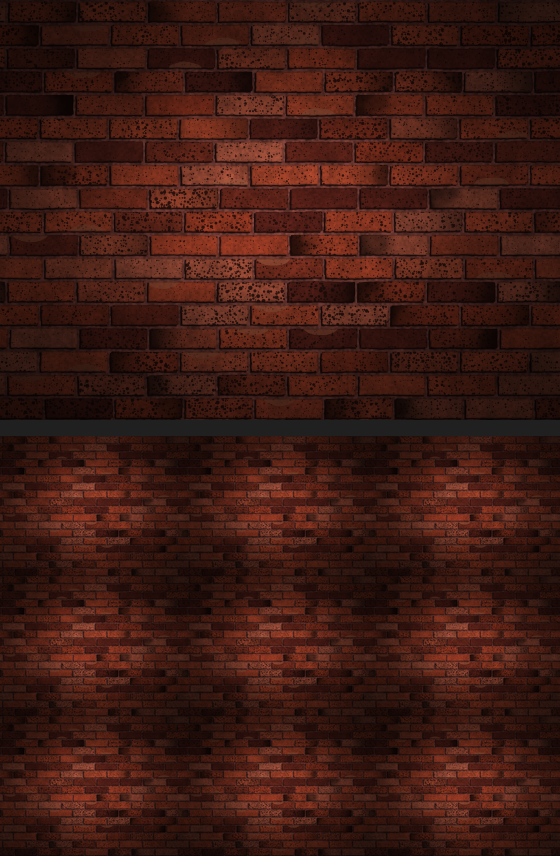
Top, the tile; bottom, the same tile 3 across and 3 down.
Give the GLSL for this texture, as a Shadertoy shader.

```glsl
// Dark red brick wall in running bond, speckled and scorched, lit softly in the middle.

vec2 hash2(vec2 p) {
    vec3 q = fract(p.xyx * vec3(0.1031, 0.1030, 0.0973));
    q += dot(q, q.yzx + 33.33);
    return fract((q.xx + q.yz) * q.zy);
}

// Value noise that wraps after the given number of cells.
float noise(vec2 uv, vec2 cells) {
    vec2 p = uv * cells, i = floor(p), f = fract(p);
    f = f * f * (3.0 - 2.0 * f);
    vec2 a = mod(i, cells), b = mod(i + 1.0, cells);
    float low = mix(hash2(a + cells).x, hash2(vec2(b.x, a.y) + cells).x, f.x);
    float high = mix(hash2(vec2(a.x, b.y) + cells).x, hash2(b + cells).x, f.x);
    return mix(low, high, f.y);
}

float fbm(vec2 uv, vec2 cells) {
    float sum = 0.0, gain = 0.5;
    for (int k = 0; k < 4; k++) {
        sum += gain * noise(uv, cells);
        cells *= 2.0;
        gain *= 0.5;
    }
    return sum / 0.9375;
}

// Scattered round pits of mixed sizes, wrapping at the canvas edges.
float speckles(vec2 uv, vec2 cells, float density) {
    vec2 p = uv * cells, i = floor(p), f = fract(p);
    float soft = 0.7 * cells.y / iResolution.y, cover = 0.0;
    for (int y = -1; y <= 1; y++)
    for (int x = -1; x <= 1; x++) {
        vec2 o = vec2(x, y);
        vec2 cell = mod(i + o, cells) + cells;
        float size = hash2(cell + 57.0).x;
        float radius = 0.5 * density * size * size;
        float d = length(o + 0.15 + 0.7 * hash2(cell) - f);
        float dotCover = 1.0 - smoothstep(radius - soft, radius + soft, d);
        cover = max(cover, dotCover * min(1.0, radius / soft));
    }
    return cover;
}

float roundBox(vec2 p, vec2 halfSize, float radius) {
    vec2 d = abs(p) - halfSize + radius;
    return length(max(d, 0.0)) + min(max(d.x, d.y), 0.0) - radius;
}

void mainImage(out vec4 fragColor, in vec2 fragCoord) {
    vec2 uv = fragCoord / iResolution.xy;
    float pixel = 3.0 / iResolution.y; // the wall measures 4 by 3 units

    // Uneven courses and crumbly edges
    vec2 slow = vec2(noise(uv, vec2(12, 9)), noise(uv, vec2(16, 12))) - 0.5;
    vec2 rough = vec2(noise(uv, vec2(160, 120)), noise(uv, vec2(180, 135))) - 0.5;
    vec2 grid = (uv + 0.0025 * slow + 0.0014 * rough) * vec2(8, 18);

    // Brick layout: 8 across, 18 courses
    float row = mod(floor(grid.y), 18.0);
    grid.x += 0.5 * mod(row, 2.0) + 0.4 + 0.08 * (hash2(vec2(row, 5)).x - 0.5);
    vec2 id = vec2(mod(floor(grid.x), 8.0), row);
    vec2 local = (fract(grid) - 0.5) * vec2(0.5, 1.0 / 6.0);
    vec2 tone = hash2(id + 11.0), wear = hash2(id + 37.0);
    vec2 spot = hash2(id + 71.0), pitting = hash2(id + 93.0);

    vec2 halfSize = vec2(0.239, 0.0715) - 0.002 * spot;
    float edge = roundBox(local, halfSize, 0.008);
    float brick = 1.0 - smoothstep(-0.7 * pixel, 0.7 * pixel, edge);
    float grime = fbm(uv, vec2(32, 24));
    float grain = noise(uv, vec2(256, 192));

    // Brick clay: red, pale or dark
    vec3 clay = mix(vec3(0.55, 0.20, 0.12), vec3(0.64, 0.26, 0.16), tone.y);
    clay = mix(clay, vec3(0.62, 0.32, 0.24), smoothstep(0.62, 0.95, tone.x) * 0.85);
    clay = mix(clay, vec3(0.33, 0.12, 0.09), 1.0 - smoothstep(0.08, 0.3, tone.x));
    clay *= 0.72 + 0.42 * grime + 0.2 * grain;

    // Scorched ends
    float side = wear.y < 0.5 ? -1.0 : 1.0;
    float burn = smoothstep(-0.05, 0.3, local.x * side + 0.3 * (grime - 0.5));
    clay *= 1.0 - 0.75 * burn * smoothstep(0.6, 0.9, wear.x);

    // Pale domed stains along a long edge
    vec2 stainCentre = vec2(0.3 * (spot.x - 0.5), spot.y < 0.6 ? -0.075 : 0.075);
    float stain = length((local - stainCentre) / vec2(0.13, 0.055)) + 0.3 * (grime - 0.5);
    stain = (1.0 - smoothstep(0.9, 1.0, stain)) * step(wear.x, 0.14);
    clay = mix(clay, vec3(0.64, 0.36, 0.25), 0.6 * stain);

    // Dark pits, more on some bricks
    float density = mix(0.35, 1.0, pitting.x) * (0.6 + 0.7 * grime);
    float pits = max(speckles(uv, vec2(120, 90), 0.85 * density),
                     speckles(uv, vec2(220, 165), density));
    clay = mix(clay, vec3(0.11, 0.045, 0.04), 0.85 * pits * (1.0 - 0.6 * stain));
    clay *= 1.0 - 0.25 * smoothstep(-0.012, 0.0, edge);

    // Pink mortar with a black gap to the left of and below each brick
    vec3 mortar = vec3(0.50, 0.26, 0.23) * (0.45 + 0.5 * grime + 0.4 * grain);
    float gap = roundBox(local + vec2(0.011, 0.009), halfSize, 0.006);
    gap = 1.0 - smoothstep(-pixel, pixel, gap + 0.006 * (grime - 0.5));
    mortar = mix(mortar, vec3(0.07, 0.025, 0.025), 0.9 * gap);

    // Soft pool of light that wraps at the borders
    vec2 pool = 0.5 - 0.5 * cos(6.28319 * uv);
    float light = 0.25 + 0.2 * (pool.x + pool.y) + 0.35 * pool.x * pool.y;

    fragColor = vec4(mix(mortar, clay, brick) * light, 1.0);
}
```
